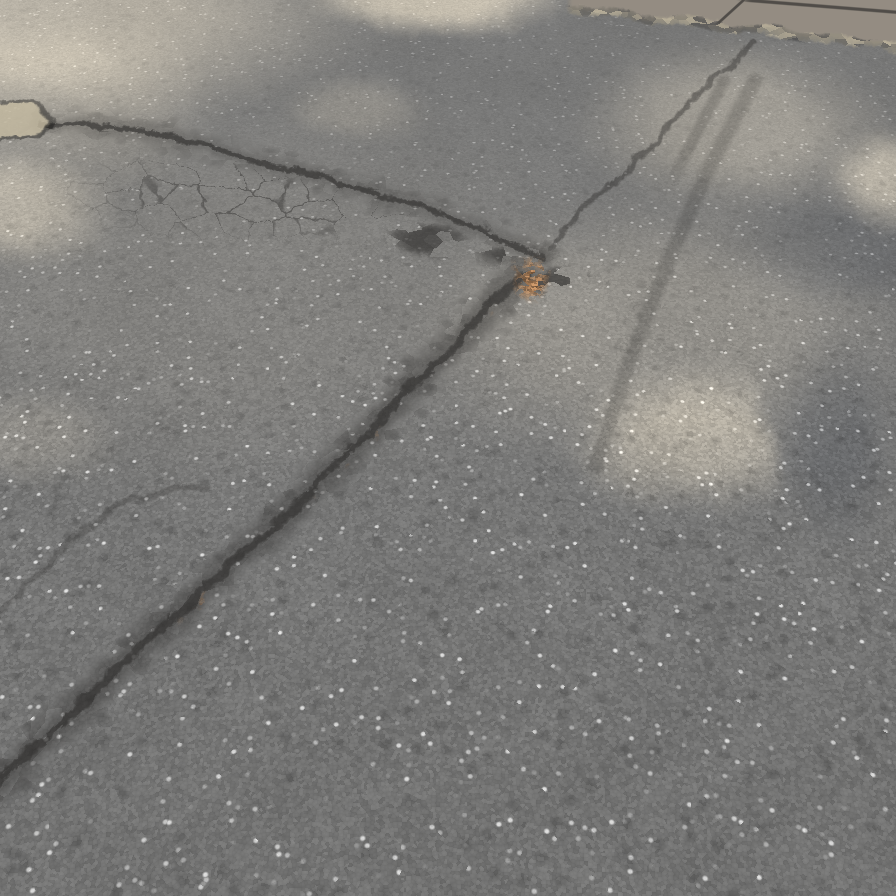
Write a Shadertoy shader that draws this texture.

```glsl
const vec3 ASPHALT = vec3(.465, .465, .462);
const vec3 SUNLIT = vec3(.88, .84, .76);
const vec3 TAR = vec3(.17, .165, .16);
const vec3 SLAB = vec3(.58, .55, .51);
const vec3 LEAF = vec3(.66, .49, .34);
const vec3 STONE = vec3(.77, .73, .63);
const float HORIZON = 2.;
const float GRAIN_SCALE = 440.;
const float FLECK_SCALE = 190.;
const float GRAIN_CONTRAST = .17;

// Paths in canvas units
const vec2 MAIN_CRACK[5] = vec2[5](vec2(-.02, .11), vec2(.17, .29), vec2(.325, .43), vec2(.456, .564), vec2(.585, .695));
const vec2 UPPER_CRACK[5] = vec2[5](vec2(.045, .863), vec2(.156, .856), vec2(.325, .811), vec2(.495, .762), vec2(.605, .714));
const vec2 FAR_CRACK[5] = vec2[5](vec2(.615, .72), vec2(.65, .768), vec2(.703, .811), vec2(.78, .896), vec2(.842, .952));
const vec2 LEFT_CRACK[5] = vec2[5](vec2(-.01, .305), vec2(.03, .348), vec2(.08, .4), vec2(.143, .443), vec2(.23, .458));
const vec2 WIRE[5] = vec2[5](vec2(.842, .91), vec2(.79, .81), vec2(.742, .7), vec2(.7, .59), vec2(.665, .48));

vec2 hash2(vec2 p) {
    vec3 q = fract(p.xyx * vec3(.1031, .103, .0973));
    q += dot(q, q.yzx + 33.33);
    return fract((q.xx + q.yz) * q.zy);
}

// Nearest distance, gap to the second nearest, random id
vec3 cellular(vec2 p) {
    vec2 cell = floor(p);
    vec3 res = vec3(8., 8., 0.);
    for (int i = 0; i < 9; i++) {
        vec2 c = cell + vec2(i % 3 - 1, i / 3 - 1);
        vec2 rnd = hash2(c);
        float d = length(c + rnd - p);
        if (d < res.x) res = vec3(d, res.x, fract(dot(rnd, vec2(7.3, 13.7))));
        else res.y = min(res.y, d);
    }
    return vec3(res.x, res.y - res.x, res.z);
}

float waves(vec2 p) {
    float sum = 0., amp = .5;
    for (int i = 0; i < 5; i++) {
        sum += amp * sin(p.x + 1.7 * sin(p.y)) * cos(p.y * .9 + float(i));
        p = mat2(1.6, 1.2, -1.2, 1.6) * p + 2.3;
        amp *= .6;
    }
    return sum;
}

float pathDistance(vec2 p, vec2 path[5]) {
    float d = 9.;
    for (int i = 0; i < 4; i++) {
        vec2 a = p - path[i], b = path[i + 1] - path[i];
        d = min(d, length(a - b * clamp(dot(a, b) / dot(b, b), 0., 1.)));
    }
    return d;
}

// Soft ellipse: center x, y, then radius x, y
float spot(vec2 p, float x, float y, float rx, float ry) {
    return 1. - smoothstep(.35, 1.35, length((p - vec2(x, y)) / vec2(rx, ry)));
}

float stroke(float d, float width) {
    return 1. - smoothstep(width * .4, width * 1.4, d);
}

float sunlight(vec2 p) {
    p += .012 * vec2(waves(p * 17.), waves(p * 15. + 4.));
    float l = .58 * spot(p, .02, .98, .34, .1);
    l += .25 * spot(p, .04, .88, .17, .09);
    l += .75 * spot(p, .49, 1., .12, .032);
    l += .48 * spot(p, .01, .765, .1, .055);
    l += .22 * spot(p, .4, .875, .07, .035);
    l += .36 * spot(p, .82, .86, .15, .08);
    l += .58 * spot(p, .995, .8, .065, .05);
    l += .25 * spot(p, .74, .63, .24, .13);
    l += .46 * spot(p, .78, .505, .125, .07) * (1. - smoothstep(.855, .885, p.x + .2 * (p.y - .45)));
    l += .18 * spot(p, .03, .51, .09, .05);
    l += .1 * spot(p, .25, .68, .4, .2);
    l -= .13 * spot(p, .93, .52, .06, .11);
    return l - .12 * spot(p, .93, .72, .12, .05);
}

void mainImage(out vec4 fragColor, in vec2 fragCoord) {
    vec2 uv = fragCoord / iResolution.xy;
    vec2 ground = vec2(uv.x - .5, HORIZON) / (HORIZON - uv.y);
    vec3 grain = cellular(ground * GRAIN_SCALE + 500.);
    vec3 fleck = cellular(ground * FLECK_SCALE + 300.);
    vec3 clump = cellular(ground * 85. + 200.);
    float detail = 1. - .65 * smoothstep(.3, 1., uv.y);

    // Pavement and sunlight
    vec3 color = mix(ASPHALT, SUNLIT, sunlight(uv));
    color *= .96 + .05 * smoothstep(0., .6, uv.y) + .035 * waves(uv * 21.);
    color *= 1. + detail * GRAIN_CONTRAST * (grain.z - .275 - .5 * grain.x);
    color *= 1. - .12 * detail * step(.8, clump.z) * (1. - smoothstep(.1, .5, clump.x));
    color += .4 * detail * smoothstep(.88, 1., fleck.z) * (1. - smoothstep(.12, .42, fleck.x));

    // Thin overhead shadows
    float wire = stroke(pathDistance(uv, WIRE), .009);
    wire = max(wire, stroke(pathDistance(uv + vec2(.034, 0.), WIRE), .007) * smoothstep(.77, .84, uv.y));
    color *= 1. - .14 * wire;

    // Cracks with ragged edges
    vec2 ragged = uv + .006 * vec2(waves(uv * 75.), waves(uv * 68. + 7.));
    float rough = .55 + .75 * clump.z + .4 * grain.z;
    float mainDist = pathDistance(ragged, MAIN_CRACK);
    float upperDist = pathDistance(ragged, UPPER_CRACK);
    float dark = max(.72 * stroke(mainDist, .0058 * rough), .34 * stroke(mainDist, .017 * rough));
    dark = max(dark, .68 * stroke(upperDist, .0034 * rough));
    dark = max(dark, .2 * stroke(upperDist, .012 * rough));
    dark = max(dark, .42 * stroke(pathDistance(ragged, FAR_CRACK), .0035));
    dark = max(dark, .26 * stroke(pathDistance(ragged, LEFT_CRACK), .0038));

    // Crazed and broken surface around the joint
    vec3 web = cellular(ragged * vec2(26., 42.));
    float crazed = spot(uv, .31, .785, .23, .055) * (1. - smoothstep(.875, .915, uv.y + .27 * uv.x));
    dark = max(dark, .42 * crazed * (1. - smoothstep(.01, .09, web.y)) * step(.3, web.z));
    float rubble = spot(ragged, .475, .733, .045, .019) + spot(ragged, .575, .715, .045, .014) + spot(ragged, .62, .687, .04, .013);
    dark = max(dark, .62 * min(rubble, 1.) * smoothstep(.2, .65, clump.z));
    color = mix(color, TAR, dark);

    // Dry leaves
    float leaves = spot(ragged, .593, .69, .019, .023);
    leaves += .6 * stroke(pathDistance(ragged + vec2(-.006, .006), MAIN_CRACK), .004) * smoothstep(.25, .6, waves(uv * 32.)) * step(.3, uv.y);
    color = mix(color, LEAF * (.65 + .6 * grain.z), min(leaves, 1.) * smoothstep(.2, .6, fleck.z));

    // Pale stone
    float stone = length((ragged - vec2(0., .866)) / vec2(.053, .02));
    color = mix(color, STONE, .8 - .8 * smoothstep(.92, 1.08, stone));
    color *= 1. - .35 * stroke(abs(stone - 1.08), .1);

    // Curb slabs and joints
    float curb = ragged.y - .99 + .116 * (ragged.x - .638);
    float side = smoothstep(.63, .64, uv.x);
    color = mix(color, SLAB, side * smoothstep(-.002, .002, curb));
    color = mix(color, mix(vec3(.3), STONE, clump.z), .75 * side * stroke(abs(curb), .005));
    float joint = stroke(abs(uv.y - 1. + .08 * (uv.x - .83)), .002) * smoothstep(.82, .84, uv.x);
    joint = max(joint, stroke(abs(uv.x - .83 - 1.1 * (uv.y - 1.)), .0025) * smoothstep(0., .006, curb));
    fragColor = vec4(clamp(mix(color, TAR, .65 * joint * side), 0., 1.), 1.);
}
```
